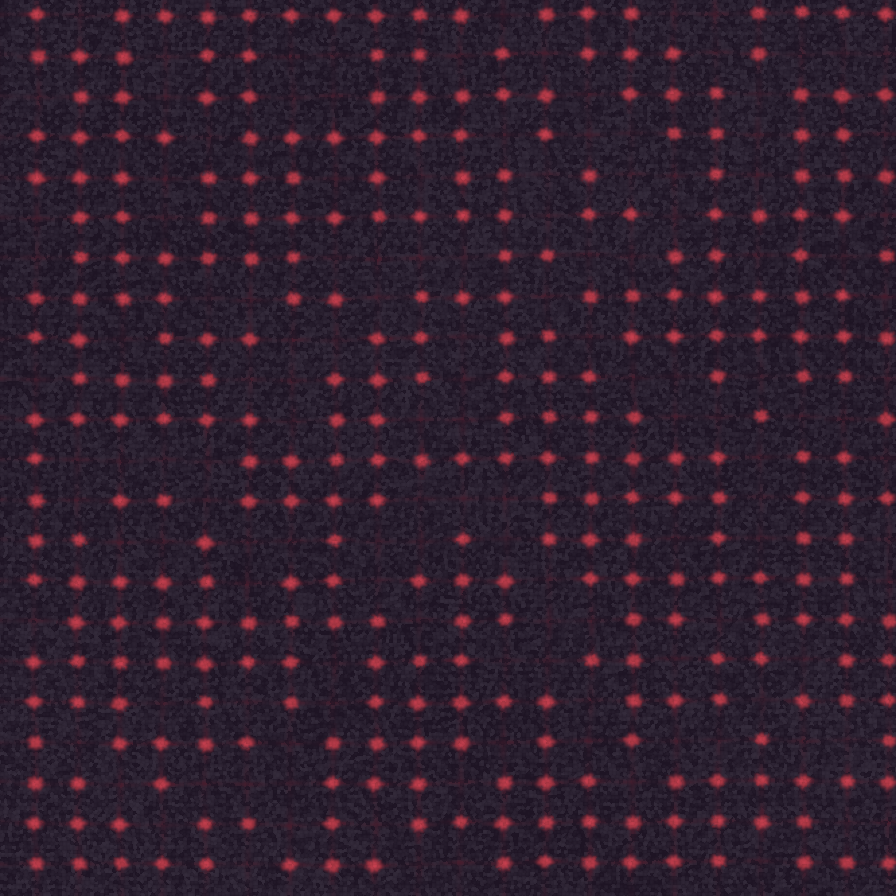
Reproduce this texture procedurally as a Shadertoy shader.

```glsl
// Dark plum woven cloth with a grid of small fuzzy red tufts, some left out.
// A cellular yarn grain shades the ground and frays each dot; faint broken
// red threads run along the rows and columns of the grid.

const vec2  GRID_COUNT   = vec2(21.0, 22.0);      // dots across and up
const vec2  GRID_FIRST   = vec2(0.0405, 0.0365);  // centre of lower left dot
const vec2  GRID_PITCH   = vec2(0.0475, 0.0451);
const float FILL_RATIO   = 0.72;                  // share of dots present
const float POSITION_JITTER = 0.0030;
const float CORE_RADIUS  = 0.0026;
const float FUZZ_RADIUS  = 0.0112;
const float YARN_CELLS   = 230.0;
const float RIB_COUNT    = 128.0;

const vec3 PLUM_DARK  = vec3(0.118, 0.080, 0.142);
const vec3 PLUM_LIGHT = vec3(0.205, 0.170, 0.232);
const vec3 WINE       = vec3(0.290, 0.105, 0.172);
const vec3 RED        = vec3(0.700, 0.225, 0.278);

vec2 hash2(vec2 p) {
    vec3 q = fract(p.xyx * vec3(0.1031, 0.1030, 0.0973));
    q += dot(q, q.yzx + 33.33);
    return fract((q.xx + q.yz) * q.zy);
}

// Cellular noise: x = distance to the nearest yarn, y = tone of that yarn.
vec2 yarnGrain(vec2 p) {
    vec2 cell = floor(p);
    vec2 nearest = vec2(9.0, 0.0);
    for (int j = -1; j <= 1; j++) {
        for (int i = -1; i <= 1; i++) {
            vec2 id = cell + vec2(i, j);
            float d = length(id + 0.15 + 0.7 * hash2(id + 7.0) - p);
            if (d < nearest.x) nearest = vec2(d, hash2(id + 91.0).x);
        }
    }
    return nearest;
}

// Plum ground: yarn tone, fine ribs and slow uneven shading.
vec3 clothGround(vec2 uv, vec2 grain) {
    float ribs = sin(6.2832 * RIB_COUNT * uv.y + sin(uv.x * 40.0));
    float shade = sin(uv.x * 7.0 + 2.0 * sin(uv.y * 4.0)) * sin(uv.y * 5.0 + 1.0);
    float tone = 0.41 + 0.95 * (grain.y - 0.5) + 0.40 * (0.42 - grain.x)
               + 0.07 * ribs + 0.05 * shade;
    return mix(PLUM_DARK, PLUM_LIGHT, clamp(tone, 0.0, 1.0));
}

// Red amount of one tuft; p is measured from its centre.
float tuft(vec2 p, vec2 seed, vec2 grain) {
    float angle = atan(p.y, p.x);
    float fray = 0.06 * sin(4.0 * angle + 6.2832 * seed.x)
               + 0.06 * sin(7.0 * angle + 6.2832 * seed.y);
    float d = length(p * vec2(0.92, 1.10)) * (1.0 + fray);
    d += 0.0026 * (grain.y - 0.5);
    float size = mix(0.93, 1.07, seed.y);
    return 1.0 - smoothstep(CORE_RADIUS * size, FUZZ_RADIUS * size, d);
}

// Faint threads: x runs along the row, y along the column.
vec2 threads(vec2 p) {
    vec2 line = exp(-pow(abs(p.yx) / vec2(0.0028, 0.0036), vec2(2.0)));
    return line * (1.0 - 0.7 * smoothstep(vec2(0.008), vec2(0.023), abs(p)));
}

void mainImage(out vec4 fragColor, in vec2 fragCoord) {
    vec2 uv = fragCoord / iResolution.xy;
    vec2 grain = yarnGrain(uv * YARN_CELLS);
    vec3 color = clothGround(uv, grain);

    // Grid cell, with a slight drift of the weave and jitter per dot
    vec2 drift = 0.0018 * vec2(sin(uv.y * 5.0 + uv.x * 4.0), sin(uv.x * 6.0));
    vec2 gridPos = (uv - GRID_FIRST + drift) / GRID_PITCH;
    vec2 id = floor(gridPos + 0.5);
    vec2 seed = hash2(id + 23.0);
    vec2 p = (gridPos - id) * GRID_PITCH + POSITION_JITTER * (seed - 0.5);

    // Scattered gaps: scaled ids spread the hash so that gaps do not clump
    bool inGrid = all(greaterThanEqual(id, vec2(0.0))) && all(lessThan(id, GRID_COUNT));
    float chance = hash2(id * vec2(37.7, 61.3) + 11.0).x;
    float present = inGrid ? step(chance, FILL_RATIO) : 0.0;

    // Stray red fibres, broken up by the yarn and stronger beside a dot
    vec2 strand = threads(p) * mix(vec2(0.5), vec2(1.0), seed);
    float fibre = (strand.x + 0.8 * strand.y) * mix(0.50, 0.95, present);
    color = mix(color, WINE, clamp(fibre * (0.35 + grain.y), 0.0, 0.85));

    // Fuzzy dot with yarn texture across its face
    float red = present * tuft(p, seed, grain);
    vec3 dotColor = RED * (1.0 + 0.16 * (grain.y - 0.5) + 0.12 * (0.4 - grain.x));
    color = mix(color, dotColor, red);

    fragColor = vec4(color, 1.0);
}
```
